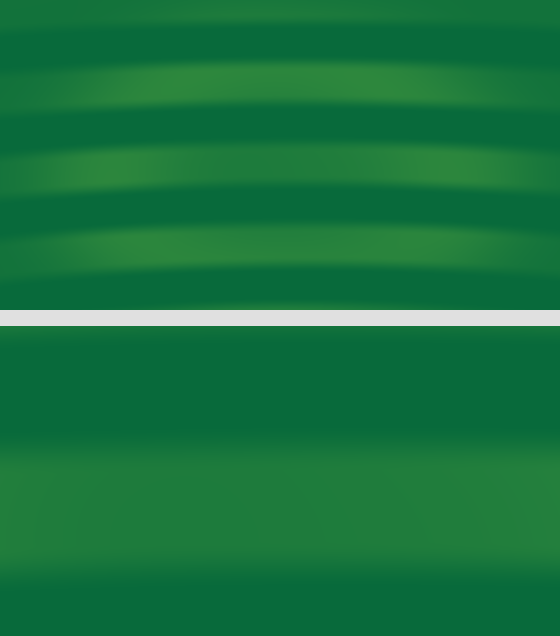
Top: the whole. Bottom: its middle third, enlarged.
Write a Shadertoy shader that draws this background.

```glsl
// Soft, gently arched green bands lit by a broad elliptical ring of light.
#define DARK_GREEN  vec3(0.030, 0.415, 0.230)
#define LIGHT_GREEN vec3(0.170, 0.525, 0.240)
#define BAND_PERIOD 0.261
#define BAND_HALF   0.064
#define BAND_SOFT   0.026
#define BAND_OFFSET -0.027
#define ARCH_APEX   0.08
#define ARCH_BEND   0.045
#define GLOW_CENTER vec2(0.005, -0.052)
#define GLOW_RADII  vec2(0.535, 0.350)
#define GLOW_INNER  0.62
#define GLOW_OUTER  0.30

// Repeating horizontal bands that sag towards both sides, more so lower down.
float archedBands(vec2 p) {
    float x = p.x - ARCH_APEX;
    float y = p.y + (ARCH_BEND - 0.03 * p.y) * x * x - BAND_OFFSET;
    float dist = abs(fract(y / BAND_PERIOD + 0.5) - 0.5) * BAND_PERIOD;
    return 1.0 - smoothstep(BAND_HALF - BAND_SOFT, BAND_HALF + BAND_SOFT, dist);
}

// Brightest on an ellipse, dimmer in its middle and fading beyond it.
float ringGlow(vec2 p) {
    float r = length((p - GLOW_CENTER) / GLOW_RADII);
    float base = mix(GLOW_INNER, GLOW_OUTER, smoothstep(0.9, 1.9, r));
    float ring = exp(-pow((r - 1.0) / 0.42, 2.0));
    return mix(base, 1.0, ring);
}

// Slow layered sines keep the light slightly uneven between bands.
float unevenness(vec2 p) {
    return 1.0 + 0.04 * sin(4.0 * p.x + 7.0 * p.y) + 0.03 * sin(9.0 * p.x - 5.0 * p.y);
}

void mainImage(out vec4 fragColor, in vec2 fragCoord) {
    vec2 p = (fragCoord - 0.5 * iResolution.xy) / iResolution.y;
    float light = archedBands(p) * ringGlow(p) * unevenness(p);
    fragColor = vec4(mix(DARK_GREEN, LIGHT_GREEN, light), 1.0);
}
```
